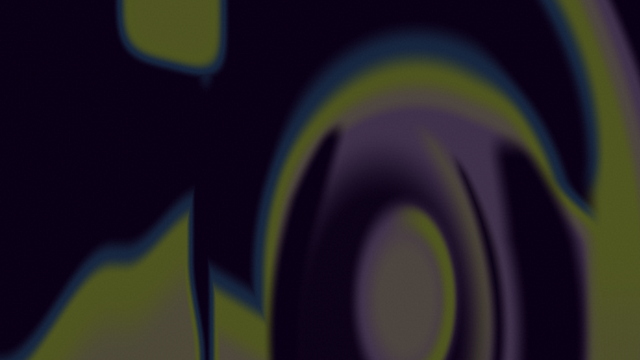
This background is drawn by a Shadertoy shader. Its source:

```glsl
const float CANVAS_HEIGHT = 4.32;
const vec3 NIGHT  = vec3(0.04, 0.00, 0.085);
const vec3 BLUE   = vec3(0.09, 0.15, 0.25);
const vec3 OLIVE  = vec3(0.31, 0.335, 0.12);
const vec3 GREY   = vec3(0.30, 0.27, 0.25);
const vec3 PURPLE = vec3(0.25, 0.19, 0.30);

// Colour ramp: 0 night, 1 blue, 2 olive, 3 grey, 4 purple, 5 night
vec3 ramp(float t) {
    vec3 c = mix(NIGHT, BLUE, smoothstep(0.0, 1.0, t));
    c = mix(c, OLIVE, smoothstep(1.0, 2.0, t));
    c = mix(c, GREY, smoothstep(2.0, 3.0, t));
    c = mix(c, PURPLE, smoothstep(3.0, 4.0, t));
    return mix(c, NIGHT, smoothstep(4.0, 5.0, t));
}

float fall(float lo, float hi, float x) { return 1.0 - smoothstep(lo, hi, x); }

float ellipse(vec2 p, vec2 center, vec2 radii) { return length((p - center) / radii); }

// Tapered stroke hanging from its top along a parabola
float streak(vec2 p, vec2 top, float len, vec2 bend, float width, float blur) {
    float s = (top.y - p.y) / len;
    float axis = top.x + bend.x * s + bend.y * s * s;
    float halfWidth = width * sqrt(clamp(2.0 * s, 0.0, 1.0));
    return fall(-blur, blur, abs(p.x - axis) - halfWidth) * smoothstep(0.0, 0.15, s);
}

vec2 hashGradient(vec2 cell) {
    float a = 6.2832 * fract(sin(dot(cell, vec2(127.1, 311.7))) * 43758.5);
    return vec2(cos(a), sin(a));
}

float gradientNoise(vec2 p) {
    vec2 i = floor(p), f = fract(p), u = f * f * (3.0 - 2.0 * f);
    vec2 e = vec2(0.0, 1.0);
    float a = dot(hashGradient(i), f);
    float b = dot(hashGradient(i + e.yx), f - e.yx);
    float c = dot(hashGradient(i + e.xy), f - e.xy);
    float d = dot(hashGradient(i + e.yy), f - e.yy);
    return mix(mix(a, b, u.x), mix(c, d, u.x), u.y);
}

// Ramp positions of the separate bodies
float moundLevel(vec2 p) {
    float top = 1.35 * smoothstep(0.0, 1.35, p.x) + 0.65 * smoothstep(1.5, 2.4, p.x);
    float depth = top - p.y + 0.15;
    float level = min(depth / 0.24, 2.0) + 0.7 * smoothstep(0.5, 1.5, depth);
    float edge = 2.35 + 0.14 * fall(0.0, 1.2, p.y);
    return min(level, (edge - p.x) / 0.06);
}

float legLevel(vec2 p) {
    float depth = 1.2 - 0.6 * (p.x - 2.62) - p.y;
    float level = min(depth / 0.24, 2.0) + 0.8 * smoothstep(0.6, 1.1, depth);
    return min(level, (p.x - 2.48) / 0.06) * fall(3.25, 3.5, p.x);
}

float cloudLevel(vec2 p) {
    vec2 d = p - vec2(2.06, 4.30);
    d.y += 0.25 * d.x;
    d = pow(abs(d / vec2(0.70, 0.86)), vec2(4.0));
    float tail = fall(0.2, 1.0, ellipse(p, vec2(2.47, 3.50), vec2(0.16, 0.38)));
    return max(2.2 * fall(0.05, 1.15, d.x + d.y), 0.6 * tail);
}

float archLevel(vec2 p) {
    float spread = 0.6 * fall(1.3, 2.2, p.y) * smoothstep(5.0, 6.0, p.x);
    vec2 q = vec2(p.x, max(p.y, 1.02));
    float e = ellipse(q, vec2(5.0, 1.02), vec2(1.90 + spread, 2.75));
    float crown = smoothstep(2.2, 3.6, p.y) * fall(5.6, 6.3, p.x);
    return min(1.0 + (1.0 - e) / mix(0.07, 0.125, crown), 4.0);
}

// Folds inside the arch
vec3 paintFolds(vec3 c, vec2 p) {
    c = mix(c, mix(OLIVE, GREY, 0.6), 0.8 * streak(p, vec2(4.95, 2.95), 2.82, vec2(2.06, -1.26), 0.14, 0.18));
    float hollow = ellipse(p, vec2(4.57, 0.32), vec2(1.13, 2.05));
    c = mix(c, NIGHT, 0.95 * fall(0.78, 1.2, hollow));
    c = mix(c, NIGHT, streak(p, vec2(4.10, 2.92), 2.0, vec2(-1.01, 0.38), 0.19, 0.09));
    c = mix(c, NIGHT, streak(p, vec2(5.40, 2.55), 2.42, vec2(1.30, -0.72), 0.06, 0.08));
    c = mix(c, NIGHT, streak(p, vec2(6.00, 2.80), 2.72, vec2(1.36, -0.73), 0.40, 0.13));

    // Core with a bright rim on its right shoulder
    float core = ellipse(p, vec2(4.87, 0.72), vec2(0.65, 1.22));
    c = mix(c, PURPLE, fall(0.78, 1.08, core));
    c = mix(c, GREY, fall(0.45, 0.88, core));
    float rim = smoothstep(0.58, 0.80, core) * fall(0.84, 0.98, core);
    return mix(c, OLIVE, rim * smoothstep(4.6, 5.15, p.x));
}

// Sweeping band along the right side
vec3 paintBand(vec3 c, vec2 p) {
    float s = (CANVAS_HEIGHT - p.y) / 2.0;
    float sl = min(s, 1.0);
    float left = 6.45 + 1.18 * sl - 0.58 * sl * sl;
    float right = 7.25 + 0.90 * s - 0.25 * s * s;
    float low = smoothstep(0.95, 1.3, s);
    float rise = clamp((p.x - left + 0.12) / mix(0.24, 0.17, sl), 0.0, 2.0);
    float level = mix(rise, 2.0, low) + clamp((p.x - right + 0.38) / 0.18, 0.0, 3.0);
    level += 0.4 * smoothstep(1.3, 2.1, s);
    float inset = 0.06 * low;
    return mix(c, ramp(level), smoothstep(left - 0.15 + inset, left + 0.13 + inset, p.x));
}

void mainImage(out vec4 fragColor, in vec2 fragCoord) {
    vec2 p = fragCoord / iResolution.y * CANVAS_HEIGHT;
    float level = max(max(moundLevel(p), legLevel(p)), max(cloudLevel(p), archLevel(p)));
    vec3 color = paintBand(paintFolds(ramp(level), p), p);
    color += 0.012 * gradientNoise(p * 45.0);
    fragColor = vec4(clamp(color, 0.0, 1.0), 1.0);
}
```
